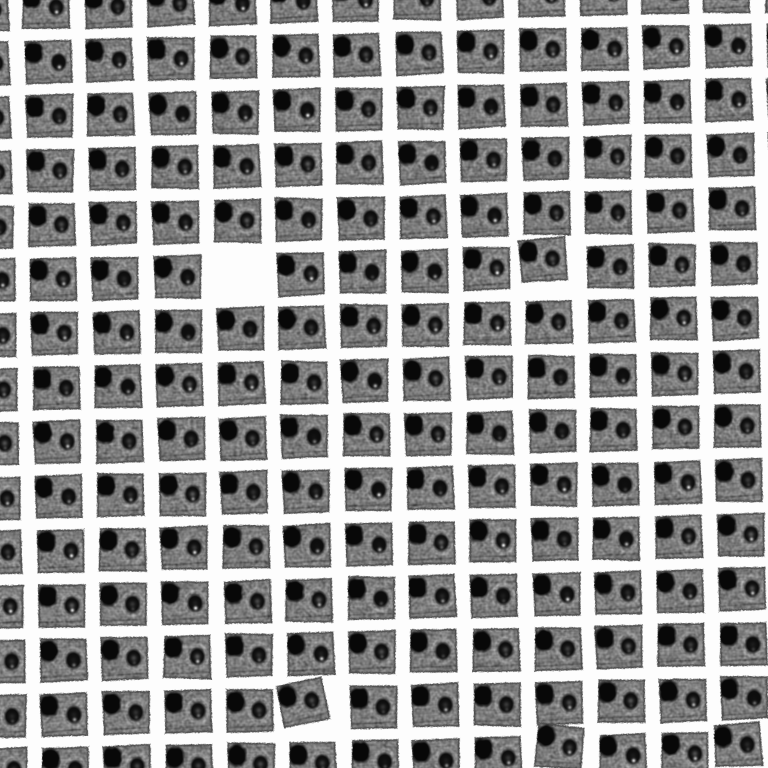
A Shadertoy shader for this pattern:

```glsl
// Sheet of grainy grey square chips, each with a dark corner and a glinting pit, on white.

vec2 hash2(vec2 p) {
    vec3 q = fract(p.xyx * vec3(0.1031, 0.1030, 0.0973));
    q += dot(q, q.yzx + 33.33);
    return fract((q.xx + q.yz) * q.zy);
}

float corner(vec2 cell, vec2 f, vec2 o) {
    return dot(hash2(cell + o) * 2.0 - 1.0, f - o);
}

float gradientNoise(vec2 p) {
    vec2 i = floor(p), f = p - i;
    vec2 u = f * f * (3.0 - 2.0 * f);
    return mix(mix(corner(i, f, vec2(0, 0)), corner(i, f, vec2(1, 0)), u.x),
               mix(corner(i, f, vec2(0, 1)), corner(i, f, vec2(1, 1)), u.x), u.y);
}

// Offset (xy) and turn (z) of a chip; a few have come loose.
vec3 chipPose(vec2 id) {
    if (id == vec2(8, 4)) return vec3(-0.21, 0.34, 0.08);
    if (id == vec2(4, 12)) return vec3(-0.38, 0.26, 0.20);
    if (id == vec2(8, 13)) return vec3(-0.04, 0.45, -0.09);
    if (id == vec2(11, 13)) return vec3(-0.34, 0.34, 0.06);
    return vec3(hash2(id + 40.0) - 0.5, hash2(id + 70.0).x - 0.1) * vec3(0.06, 0.06, 0.045);
}

// Signed distance to the chip outline, with uneven sides and rough edges.
float chipOutline(vec2 q, vec2 id) {
    vec2 skew = (hash2(id + 9.0) - 0.5) * 0.07;
    vec2 d = abs(q) - vec2(1.0 + skew.x * q.y, 0.92 + skew.y * q.x);
    float rough = 0.035 * gradientNoise(q * 4.0 + id * 17.0)
                + 0.045 * gradientNoise(q * 13.0 + id * 31.0);
    return max(d.x, d.y) + rough;
}

float chipShade(vec2 q, vec2 id, float edge, float grain) {
    vec2 vary = hash2(id + 120.0);
    float shade = 0.485 + 0.05 * gradientNoise(q * 2.0 + id * 5.0);

    // Horizontal scratches and a groove near the bottom.
    shade += 0.07 * gradientNoise(vec2(q.x * 1.2, q.y * 11.0) + id * 23.0);
    shade -= 0.10 * exp(-pow((q.y + 0.68 - 0.04 * q.x) / 0.05, 2.0));
    shade += grain;
    shade = mix(shade, 0.24, 0.75 * smoothstep(-0.13, -0.02, edge));

    // Dark patch in the upper left.
    vec2 b = abs((q - vec2(-0.62, 0.40) - 0.04 * (vary - 0.5)) / vec2(0.42, 0.48));
    float patchDist = pow(pow(b.x, 2.5) + pow(b.y, 2.5), 0.4)
                    + 0.15 * gradientNoise(q * 4.0 + id * 11.0);
    shade = mix(0.03, shade, smoothstep(0.72, 1.12, patchDist));

    // Round pit with a pale rim, a dull core and a bright glint.
    vec2 p = q - vec2(0.41, 0.0) - 0.05 * (vary.yx - 0.5);
    float pit = length(p / vec2(0.35, 0.40));
    shade += 0.07 * exp(-pow((pit - 1.32) / 0.16, 2.0));
    shade = mix(0.05, shade, smoothstep(0.66, 1.12, pit));
    shade += 0.28 * vary.x * exp(-dot(p, p) / 0.016);
    vec2 g = p - vec2(0.02, -0.21);
    shade += (0.15 + 0.65 * vary.y * vary.y) * exp(-dot(g, g) / 0.007);
    return clamp(shade, 0.02, 0.95);
}

void mainImage(out vec4 fragColor, in vec2 fragCoord) {
    vec2 uv = fragCoord / iResolution.y;

    // Slightly turned lattice; rows count downward.
    mat2 lattice = mat2(0.0805, 0.0019, 0.0018, -0.0708);
    vec2 origin = vec2(0.0625, 0.9193);
    vec2 nearest = round(inverse(lattice) * (uv - origin));

    float halfChip = 0.0306;
    float soft = max(0.045, 1.0 / (iResolution.y * halfChip));
    float grain = 0.20 * gradientNoise(uv * 250.0) + 0.12 * gradientNoise(uv * 130.0 + 7.0);
    float shade = 0.992;

    // Neighbours are included so that loose chips may leave their cell.
    for (int j = -1; j <= 1; j++)
    for (int i = -1; i <= 1; i++) {
        vec2 id = nearest + vec2(i, j);
        if (id == vec2(3, 4)) continue; // the empty place
        vec3 pose = chipPose(id);
        vec2 q = (uv - origin - lattice * id) / halfChip - pose.xy;
        float c = cos(pose.z), s = sin(pose.z);
        q = mat2(c, -s, s, c) * q;
        float edge = chipOutline(q, id);
        float cover = 1.0 - smoothstep(-soft, soft, edge);
        if (cover > 0.0) shade = mix(shade, chipShade(q, id, edge, grain), cover);
    }
    fragColor = vec4(vec3(shade), 1.0);
}
```
